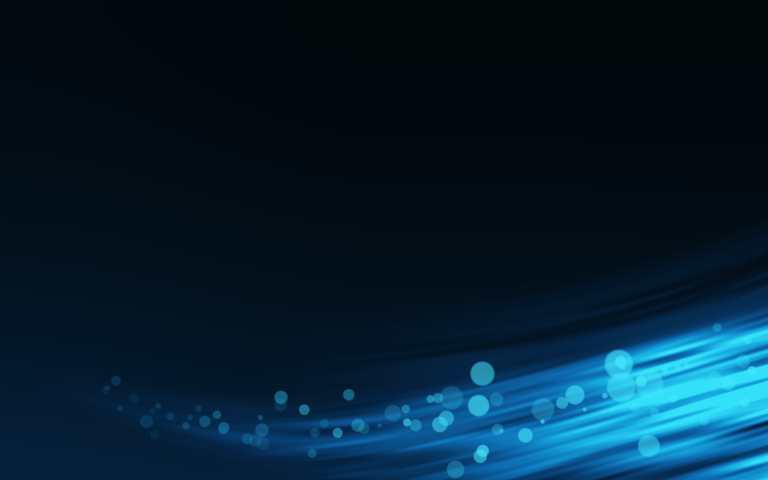
Reproduce this background procedurally as a WebGL 1 fragment shader.

```glsl
precision highp float;
// A dark navy backdrop with a glowing blue ribbon sweeping up to the right.
// Noise stretched along a hyperbola gives the silky streaks, a colour ramp
// turns their energy into light, and hashed soft discs add the bokeh.

uniform vec2 u_resolution;

#define CURVE_LOW vec2(0.36, 0.158)
#define CURVE_SLOPE 0.46
#define CURVE_ROUND 0.25
#define RIBBON_WIDTH 0.40
#define RIBBON_GAIN 0.86
#define STREAK_CONTRAST 2.1
#define WISP_GAIN 0.17
#define BOKEH_COUNT 80
#define BOKEH_TINT vec3(0.26, 0.90, 0.99)

float hash(vec2 p) {
  return fract(sin(dot(p, vec2(127.1, 311.7))) * 43758.5);
}

float noise(vec2 p) {
  vec2 cell = floor(p);
  vec2 f = fract(p);
  f = f * f * (3.0 - 2.0 * f);
  float low = mix(hash(cell), hash(cell + vec2(1.0, 0.0)), f.x);
  float high = mix(hash(cell + vec2(0.0, 1.0)), hash(cell + 1.0), f.x);
  return mix(low, high, f.y);
}

// Height of the ribbon's upper edge, nearly straight towards the right
float ribbonTop(float x) {
  float d = length(vec2(x - CURVE_LOW.x, CURVE_ROUND)) - CURVE_ROUND;
  return CURVE_LOW.y + CURVE_SLOPE * d;
}

// Fibres follow the curve; opposite shears make the layers cross
float streaks(float x, float s) {
  float broad = noise(vec2(x * 4.0 + 7.0, s * 22.0));
  float medium = noise(vec2(x * 7.0, (s + 0.06 * x) * 55.0));
  float fine = noise(vec2(x * 9.0 + 3.0, (s - 0.06 * x) * 120.0));
  return 0.32 * broad + 0.38 * medium + 0.30 * fine;
}

vec3 background(vec2 uv) {
  vec3 night = vec3(0.006, 0.026, 0.038);
  vec3 navy = vec3(0.016, 0.122, 0.225);
  float depth = pow(1.0 - uv.y, 1.8) * mix(1.0, 0.85, uv.x);
  float leftHaze = 0.12 * (1.0 - smoothstep(0.0, 0.5, uv.x));
  return mix(night, navy, clamp(depth + leftHaze, 0.0, 1.0));
}

// Linear step between two energy levels
float level(float a, float b, float e) {
  return clamp((e - a) / (b - a), 0.0, 1.0);
}

vec3 glowRamp(vec3 base, float e) {
  vec3 c = mix(base, max(base, vec3(0.02, 0.14, 0.26)), level(0.0, 0.14, e));
  c = mix(c, vec3(0.03, 0.25, 0.45), level(0.14, 0.34, e));
  c = mix(c, vec3(0.05, 0.42, 0.69), level(0.34, 0.55, e));
  c = mix(c, vec3(0.08, 0.66, 0.87), level(0.55, 0.78, e));
  return mix(c, vec3(0.20, 0.88, 0.98), level(0.78, 1.05, e));
}

// Faint strands above the ribbon, flat in the middle and steep at the right
float wispEnergy(vec2 uv) {
  float w = uv.y - 0.22 * pow(uv.x, 3.0);
  float strand = 0.55 * noise(vec2(uv.x * 4.0 + 5.0, w * 36.0))
               + 0.45 * noise(vec2(uv.x * 7.0, w * 90.0));
  float band = smoothstep(0.08, 0.17, w) * (1.0 - smoothstep(0.17, 0.36, w));
  return band * smoothstep(0.3, 0.7, uv.x) * smoothstep(0.15, 0.8, strand);
}

float ribbonEnergy(vec2 uv) {
  float s = uv.y - ribbonTop(uv.x);
  float fibre = streaks(uv.x, s);
  float width = 0.04 + RIBBON_WIDTH * pow(uv.x, 1.4);

  // Main body, fading below and towards the left
  float upper = 1.0 - smoothstep(-0.03 - 0.04 * uv.x, 0.025, s);
  float lower = 1.0 - smoothstep(0.55, 1.35, -s / width);
  float along = smoothstep(0.03, 0.2, uv.x)
              * (0.1 + RIBBON_GAIN * pow(uv.x, 1.6));
  float body = upper * lower * along
             * (0.9 + STREAK_CONTRAST * (fibre - 0.5));

  // Bright core near the right edge
  vec2 core = (uv - vec2(0.96, 0.2)) / vec2(0.16, 0.12);
  body += 0.2 * exp(-dot(core, core)) * (0.2 + fibre);
  return max(body, 0.0) + WISP_GAIN * wispEnergy(uv);
}

vec3 addBokeh(vec3 col, vec2 uv) {
  float aspect = u_resolution.x / u_resolution.y;
  float pixel = 1.0 / u_resolution.y;
  for (int i = 0; i < BOKEH_COUNT; i++) {
    float id = float(i) + 1.0;
    float x = mix(0.1, 0.99, fract(id * 0.618 + 0.1 * hash(vec2(id, 1.0))));
    float spread = hash(vec2(id, 2.0)) + hash(vec2(id, 3.0)) - 1.0;
    float y = ribbonTop(x) - 0.02 - 0.1 * x + spread * (0.05 + 0.1 * x);
    float size = hash(vec2(id, 4.0));
    float radius = mix(0.004, 0.014, size)
                 + 0.017 * size * size * smoothstep(0.35, 0.75, x);
    float d = length((uv - vec2(x, y)) * vec2(aspect, 1.0));
    float soft = max(pixel, 0.12 * radius);
    float disc = 1.0 - smoothstep(radius - soft, radius + soft, d);
    float alpha = mix(0.2, 0.75, hash(vec2(id, 5.0)))
                * smoothstep(-0.2, 0.65, x);
    vec3 tint = mix(vec3(0.06, 0.48, 0.72), BOKEH_TINT, smoothstep(0.1, 0.7, x));
    col = mix(col, max(col, tint), disc * alpha);
  }
  return col;
}

void main() {
  vec2 uv = gl_FragCoord.xy / u_resolution;
  vec3 col = glowRamp(background(uv), ribbonEnergy(uv));
  gl_FragColor = vec4(addBokeh(col, uv), 1.0);
}
```
